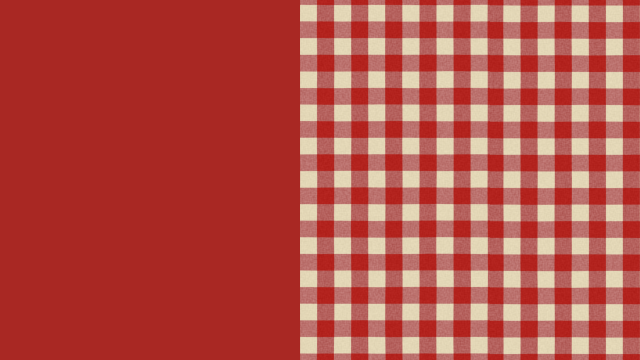
Reproduce this pattern procedurally as a Shadertoy shader.

```glsl
const vec3 PLAIN_RED = vec3(0.662, 0.157, 0.137);
const vec3 CLOTH_RED = vec3(0.700, 0.135, 0.115);
const vec3 WARP_PINK = vec3(0.710, 0.380, 0.365);
const vec3 WEFT_PINK = vec3(0.735, 0.445, 0.430);
const vec3 CREAM = vec3(0.890, 0.842, 0.715);

// Layout, in units of canvas height
const float CLOTH_LEFT = 0.8333;
const float SEAM = 1.3605;
const vec2 CHECK_PERIOD = vec2(0.0948, 0.0922);

vec2 hashGradient(vec2 cell) {
    vec3 h = fract(cell.xyx * vec3(0.1031, 0.1030, 0.0973));
    h += dot(h, h.yzx + 33.33);
    float angle = 6.2832 * fract((h.x + h.y) * h.z);
    return vec2(cos(angle), sin(angle));
}

float gradientNoise(vec2 p) {
    vec2 i = floor(p);
    vec2 f = p - i;
    vec2 u = f * f * f * (f * (f * 6.0 - 15.0) + 10.0);
    float a = dot(hashGradient(i), f);
    float b = dot(hashGradient(i + vec2(1, 0)), f - vec2(1, 0));
    float c = dot(hashGradient(i + vec2(0, 1)), f - vec2(0, 1));
    float d = dot(hashGradient(i + vec2(1, 1)), f - vec2(1, 1));
    return mix(mix(a, b, u.x), mix(c, d, u.x), u.y);
}

// 0 on the first half of each period, 1 on the second
float stripe(float x, float period, float blur) {
    float fromCentre = abs(fract(x / period + 0.25) - 0.5);
    return smoothstep(-blur, blur, (fromCentre - 0.25) * period);
}

// Fine thread grain, roughly -1 to 1
float weave(vec2 p) {
    float warp = gradientNoise(p * vec2(260.0, 120.0));
    float weft = gradientNoise(p * vec2(120.0, 260.0) + 41.0);
    return warp + weft + 0.4 * gradientNoise(p * 60.0 + 17.0);
}

vec3 gingham(vec2 p, float pixel) {
    // The right panel is sewn on with a small offset
    float rightPanel = step(SEAM, p.x);
    vec2 origin = mix(vec2(CLOTH_LEFT, 0.0139), vec2(1.3985, 0.0152), rightPanel);
    vec2 q = vec2(p.x, 1.0 - p.y) - origin;
    q += 0.0012 * vec2(gradientNoise(p * 7.0), gradientNoise(p * 7.0 + 23.0));

    float blur = max(pixel * 0.75, 0.0012);
    float warp = stripe(q.x, CHECK_PERIOD.x, blur);
    float weft = stripe(q.y, CHECK_PERIOD.y, blur);
    vec3 colour = mix(mix(CREAM, WARP_PINK, warp),
                      mix(WEFT_PINK, CLOTH_RED, warp), weft);

    // Mixed threads show the most grain
    float mixed = abs(warp - weft);
    return colour + weave(p) * mix(vec3(0.022), vec3(0.035, 0.055, 0.055), mixed);
}

void mainImage(out vec4 fragColor, in vec2 fragCoord) {
    vec2 p = fragCoord / iResolution.y;
    float pixel = 1.0 / iResolution.y;
    float cloth = smoothstep(-0.5 * pixel, 0.5 * pixel, p.x - CLOTH_LEFT);
    vec3 colour = mix(PLAIN_RED, gingham(p, pixel), cloth);
    fragColor = vec4(clamp(colour, 0.0, 1.0), 1.0);
}
```
